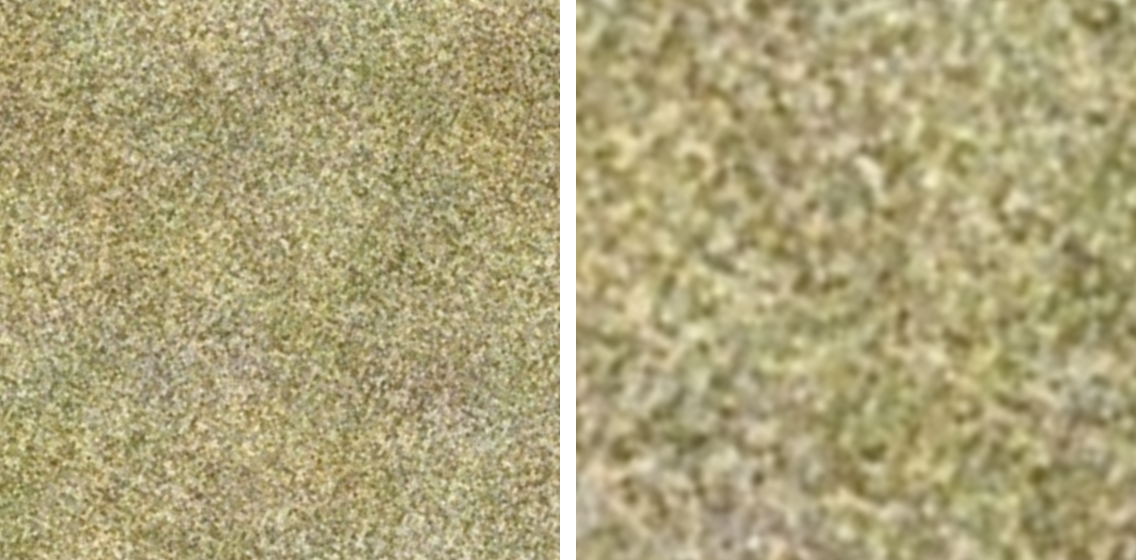
Left, the full canvas; right, a detail of the centre.
This texture is drawn by a WebGL 1 fragment shader. Its source:

```glsl
precision highp float;
// Fine sandy stone: dense olive-beige grains over soft, faintly tinted patches.

uniform vec2 u_resolution;

float hash(vec2 p) {
  vec3 q = fract(vec3(p.xyx) * 0.1031);
  q += dot(q, q.yzx + 33.33);
  return fract((q.x + q.y) * q.z);
}

// Smooth value noise, centred on zero.
float noise(vec2 p) {
  vec2 cell = floor(p);
  vec2 f = fract(p);
  f = f * f * (3.0 - 2.0 * f);
  float low = mix(hash(cell), hash(cell + vec2(1.0, 0.0)), f.x);
  float high = mix(hash(cell + vec2(0.0, 1.0)), hash(cell + vec2(1.0, 1.0)), f.x);
  return mix(low, high, f.y) - 0.5;
}

vec2 rotate(vec2 p, float angle) {
  float c = cos(angle);
  float s = sin(angle);
  return vec2(c * p.x - s * p.y, s * p.x + c * p.y);
}

// Broad cloudy variation, each octave turned to hide the lattice.
float patches(vec2 p) {
  float sum = 0.0;
  float weight = 1.0;
  for (int i = 0; i < 4; i++) {
    sum += weight * noise(p);
    p = rotate(p, 0.9) * 2.1 + 17.3;
    weight *= 0.7;
  }
  return sum;
}

void main() {
  vec2 uv = gl_FragCoord.xy / min(u_resolution.x, u_resolution.y);

  // Grains: two turned layers of similar size, plus a finer one.
  float grain = 0.30 * noise(rotate(uv, 0.45) * 142.0 + 211.0)
              + 0.22 * noise(rotate(uv, 1.15) * 118.0 + 307.0)
              + 0.10 * noise(rotate(uv, 0.80) * 205.0 + 409.0);
  float tone = grain + 0.085 * patches(uv * 5.0 + 31.0);

  // Tints: yellow against grey, and red against green.
  float yellow = 0.07 * patches(uv * 5.5 + 83.0)
               + 0.08 * noise(rotate(uv, 0.6) * 64.0 + 127.0);
  float red = 0.026 * patches(uv * 6.5 + 151.0)
            + 0.030 * noise(rotate(uv, 1.0) * 58.0 + 179.0);

  vec3 color = vec3(0.669, 0.630, 0.469) + tone * vec3(0.99, 1.0, 1.04);
  color += yellow * vec3(0.18, 0.08, -0.85);
  color += red * vec3(0.8, -0.6, 0.1);
  gl_FragColor = vec4(clamp(color, 0.0, 1.0), 1.0);
}
```
